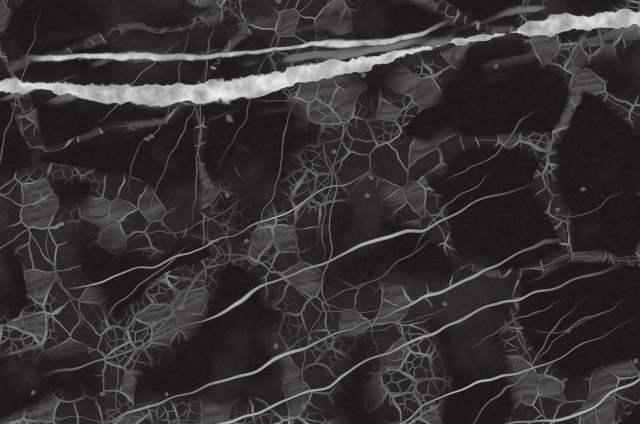
This texture is drawn by a WebGL 1 fragment shader. Its source:

```glsl
precision highp float;
// Black marble: dark clasts in a grey breccia web, crossed by white calcite veins.
uniform vec2 u_resolution;

#define BLACK vec3(0.115, 0.102, 0.108)
#define WHITE vec3(0.80, 0.81, 0.80)
#define CLAST_SCALE 3.2
#define SHARD_SCALE 17.0
#define CRUMB_SCALE 40.0
#define WEB_TONE 0.50
#define BAND_WIDTH 0.023
#define VEIN_SLOPE 0.40
#define VEIN_COUNT 7
#define HAIR_COUNT 24

float hash(vec2 p) {
  vec3 q = fract(p.xyx * 0.1031);
  q += dot(q, q.yzx + 33.33);
  return fract((q.x + q.y) * q.z);
}

vec2 hash2(vec2 p) { return vec2(hash(p), hash(p + 71.7)); }

float noise(vec2 p) {
  vec2 i = floor(p), f = fract(p);
  f = f * f * (3.0 - 2.0 * f);
  return mix(mix(hash(i), hash(i + vec2(1, 0)), f.x),
             mix(hash(i + vec2(0, 1)), hash(i + vec2(1, 1)), f.x), f.y);
}

float fbm(vec2 p) {
  float sum = 0.0, amp = 0.53;
  for (int i = 0; i < 4; i++) {
    sum += amp * noise(p);
    p = mat2(1.6, 1.2, -1.2, 1.6) * p + 9.3;
    amp *= 0.5;
  }
  return sum;
}

vec2 warp(vec2 p) { return vec2(fbm(p), fbm(p + 17.0)) - 0.5; }

// Voronoi: x = distance to the border, y = cell id, z = distance to the centre
vec3 cells(vec2 p) {
  vec2 base = floor(p), near = vec2(9.0), next = vec2(9.0), id = base;
  for (int j = -1; j <= 1; j++)
    for (int i = -1; i <= 1; i++) {
      vec2 cell = base + vec2(float(i), float(j));
      vec2 r = cell + hash2(cell) - p;
      if (dot(r, r) < dot(near, near)) { next = near; near = r; id = cell; }
      else if (dot(r, r) < dot(next, next)) next = r;
    }
  return vec3(dot(0.5 * (near + next), normalize(next - near)), hash(id + 5.5), length(near));
}

// Soft line profile, never thinner than a pixel
float line(float d, float w) {
  return 1.0 - smoothstep(0.35 * w, w + 1.0 / u_resolution.y, abs(d));
}

// Fine web and grey fragments gathered along the borders of large dark clasts
float breccia(vec2 p) {
  float rim = cells((p + 0.12 * warp(p * 5.0)) * CLAST_SCALE).x / CLAST_SCALE;
  float spread = smoothstep(0.38, 0.68, fbm(p * 2.6 + 3.0));
  float zone = 1.0 - smoothstep(0.3, 1.0, rim / (0.015 + 0.10 * spread));
  vec2 q = p + 0.035 * warp(p * 14.0);
  vec3 shard = cells(q * SHARD_SCALE);
  vec3 crumb = cells(q * CRUMB_SCALE);
  float patchy = noise(p * 11.0 + 4.0);
  float web = line(shard.x / SHARD_SCALE, 0.001 + 0.0035 * patchy);
  web = max(web, 0.75 * line(crumb.x / CRUMB_SCALE, 0.0015) * smoothstep(0.3, 0.65, patchy));
  float stria = noise(vec2(dot(q, vec2(0.97, 0.25)) * 14.0, dot(q, vec2(-0.25, 0.97)) * 150.0));
  float fill = step(0.70, shard.y) * smoothstep(0.0, 0.08, shard.x) * (0.14 + 0.20 * stria);
  float tone = zone * max(web * WEB_TONE * (0.35 + 0.9 * noise(p * 30.0)), fill);
  tone = max(tone, 0.32 * line(rim, 0.001) * smoothstep(0.3, 0.6, noise(p * 6.0)));
  float chip = step(0.985, crumb.y) * (1.0 - smoothstep(0.15, 0.35, crumb.z));
  return max(max(tone, 0.07 * zone), 0.4 * chip);
}

// Long wandering veins that rise to the right
float diagonalVeins(vec2 p) {
  float tone = 0.0;
  for (int i = 0; i < VEIN_COUNT; i++) {
    float k = float(i);
    vec2 h = hash2(vec2(k, 3.0));
    float start = 0.13 * k - 0.15 + 0.35 * h.x, stop = start + 0.75 + 0.5 * h.y;
    float wander = 0.13 * (fbm(vec2(p.x * 3.0, k * 7.3)) - 0.5) + 0.012 * (noise(p * 22.0) - 0.5);
    float d = p.y - VEIN_SLOPE * p.x - 0.24 + 0.15 * k - 0.07 * (h.x - 0.5) + wander;
    float taper = smoothstep(start, start + 0.15, p.x) * (1.0 - smoothstep(stop - 0.2, stop, p.x));
    float swell = noise(vec2(p.x * 9.0, k * 5.1));
    tone = max(tone, taper * (0.4 + 0.5 * swell) * line(d, 0.001 + 0.005 * swell * h.y));
  }
  return tone;
}

// Short faint cracks, most of them rising, some steep
float hairlines(vec2 p) {
  float tone = 0.0;
  for (int i = 0; i < HAIR_COUNT; i++) {
    float k = float(i);
    vec2 h = hash2(vec2(k, 41.0));
    vec2 r = p - hash2(vec2(k, 23.0)) * vec2(u_resolution.x / u_resolution.y, 1.0);
    float angle = 0.1 + 0.75 * h.x + 0.8 * step(0.72, h.y);
    vec2 dir = vec2(cos(angle), sin(angle));
    float along = dot(r, dir), reach = 0.10 + 0.22 * h.y;
    float d = dot(r, vec2(-dir.y, dir.x)) + 0.05 * (noise(vec2(along * 8.0, k * 3.7)) - 0.5)
            + 0.012 * (noise(p * 32.0) - 0.5);
    float fade = 1.0 - smoothstep(0.4 * reach, reach, abs(along));
    tone = max(tone, fade * (0.18 + 0.27 * h.x) * line(d, 0.001));
  }
  return tone;
}

// Two ragged white bands near the top, with grey wisps beside them
float whiteBands(vec2 p) {
  float x = p.x, drift = 0.03 * (fbm(p * 8.0) - 0.5), rag = fbm(p * 36.0) - 0.5;
  float d = p.y - 0.78 - 0.175 * smoothstep(0.35, 1.5, x) - 0.02 * (1.0 - smoothstep(0.0, 0.3, x)) + drift;
  float bulge = 0.5 + 0.5 * exp(-pow(abs(x - 0.58) / 0.3, 2.0)) + 0.25 * smoothstep(1.0, 1.2, x);
  float w = BAND_WIDTH * bulge * (0.3 + 0.8 * smoothstep(0.2, 0.7, noise(vec2(x * 6.0, 2.0))));
  float body = 1.0 - smoothstep(w - 0.004, w + 0.003, abs(d) + 0.028 * rag);
  float e = p.y - 0.868 - 0.035 * smoothstep(0.4, 0.95, x) - 0.07 * smoothstep(0.9, 1.15, x) + drift;
  float ends = smoothstep(0.03, 0.12, x) * (1.0 - smoothstep(0.95, 1.13, x));
  float thin = ends * line(e + 0.006 * rag, 0.003 + 0.007 * noise(vec2(x * 10.0, 8.0)));
  vec2 q = p + 0.03 * warp(p * 10.0);
  float wisp = noise(vec2(dot(q, vec2(0.97, 0.24)) * 9.0, dot(q, vec2(-0.24, 0.97)) * 48.0));
  wisp = smoothstep(0.64, 0.92, wisp) * exp(-pow(abs(d - 0.02) / 0.08, 2.0));
  float milk = clamp(0.95 + 0.8 * rag, 0.5, 1.15);
  return max(max(body, 0.9 * thin) * milk, max(0.5 * wisp, 0.22 * exp(-abs(d) / 0.02) * (0.5 + rag)));
}

void main() {
  vec2 p = gl_FragCoord.xy / u_resolution.y;
  float tone = max(max(breccia(p), hairlines(p)), max(diagonalVeins(p), whiteBands(p)));
  // Cloudy haze and fine grain in the black ground
  float haze = 0.10 * smoothstep(0.48, 0.8, fbm(p * 7.0 + 30.0));
  float grain = 0.04 * (noise(p * 240.0) - 0.5) + 0.03 * (fbm(p * vec2(40.0, 90.0)) - 0.5);
  gl_FragColor = vec4(mix(BLACK, WHITE, max(tone, haze) + grain), 1.0);
}
```
